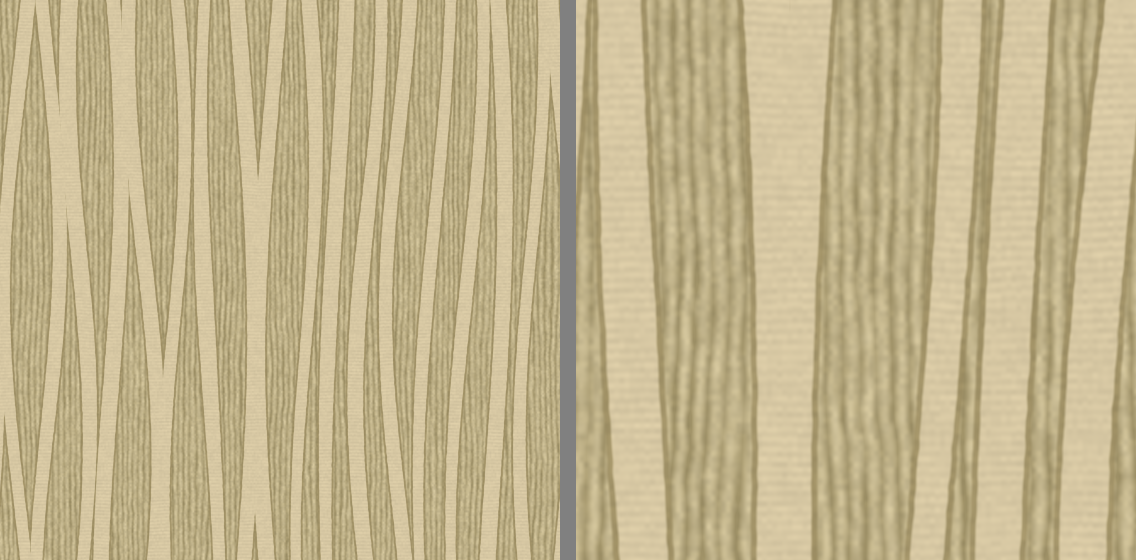
Left: the whole. Right: its middle third, enlarged.
Reproduce this texture procedurally as a three.js fragment shader.

```glsl
// Woven wallpaper: pale upright ribbons that meet and part over corded, striped ground.
varying vec2 vUv;

#define RIBBONS 17.5      // ribbons across the canvas
#define HALF_WIDTH 0.0121 // mean half width of a ribbon
#define SWAY 0.024        // sideways swing of a ribbon
#define CORDS 98.0        // ground cords across the canvas
#define WEAVE 165.0       // weft threads up the canvas
#define SOFT 0.0013       // edge softness
#define GRAIN 0.055       // strength of the fine grain
#define PALE vec3(0.842, 0.782, 0.638)
#define LIGHT vec3(0.812, 0.758, 0.598)
#define DEEP vec3(0.635, 0.582, 0.418)
#define EDGE vec3(0.615, 0.555, 0.385)

const float TAU = 6.2831853;

float hash(vec2 p) {
  vec3 q = fract(vec3(p.xyx) * 0.1031);
  q += dot(q, q.yzx + 33.33);
  return fract((q.x + q.y) * q.z);
}

float noise(vec2 p) {
  vec2 cell = floor(p);
  vec2 f = fract(p);
  f = f * f * (3.0 - 2.0 * f);
  float low = mix(hash(cell), hash(cell + vec2(1.0, 0.0)), f.x);
  float high = mix(hash(cell + vec2(0.0, 1.0)), hash(cell + vec2(1.0, 1.0)), f.x);
  return mix(low, high, f.y);
}

// Signed distance to the union of all ribbons, negative inside.
float ribbonDistance(vec2 p) {
  float d = 1.0;
  for (float i = -2.0; i < RIBBONS + 2.0; i += 1.0) {
    float id = i + 11.0;
    float rate = mix(0.48, 0.80, hash(vec2(id, 3.0)));
    float phase = 0.5 * i + 0.75 * hash(vec2(id, 7.0));
    float swing = SWAY * mix(0.75, 1.25, hash(vec2(id, 13.0)));
    float center = (i + 0.5) / RIBBONS + 0.016 * (hash(vec2(id, 19.0)) - 0.5);
    center += swing * sin(TAU * (rate * p.y + phase));
    float halfWidth = HALF_WIDTH * mix(0.72, 1.28, noise(vec2(id * 5.3, p.y * 2.2)));
    d = min(d, abs(p.x - center) - halfWidth);
  }
  return d;
}

// Upright cords of uneven tone with narrow, slightly wandering grooves.
vec3 cordedGround(vec2 p) {
  float wander = 0.9 * noise(vec2(p.x * 24.0, p.y * 6.0));
  wander += 0.25 * noise(vec2(p.x * 60.0, p.y * 50.0));
  float s = p.x * CORDS + wander;
  float ridge = pow(0.5 - 0.5 * cos(TAU * s), 0.7);
  float depth = mix(0.45, 0.95, noise(vec2(floor(s + 0.5) * 3.7, p.y * 9.0)));
  float wear = noise(vec2(p.x * 250.0, p.y * 60.0)) - 0.5;
  float fleck = noise(p * vec2(240.0, 170.0) + 9.0) - 0.5;
  float tone = 0.82 - depth * (1.0 - ridge) + 0.36 * wear + 0.28 * fleck;
  return mix(DEEP, LIGHT, clamp(tone, -0.1, 1.1));
}

// Smooth pale cloth with faint, broken weft threads.
vec3 ribbonCloth(vec2 p) {
  float bend = 0.5 * noise(p * vec2(30.0, 12.0));
  float weft = sin(TAU * (p.y * WEAVE + bend));
  float strength = 0.006 + 0.018 * noise(p * vec2(45.0, 60.0));
  float blotch = noise(p * vec2(90.0, 140.0)) - 0.5;
  return PALE * (1.0 + strength * weft + 0.024 * blotch);
}

void main() {
  vec2 p = vUv;
  float rough = 0.0009 * (noise(p * vec2(20.0, 130.0)) - 0.5);
  float d = ribbonDistance(p) + rough;

  // Ground, with a dark groove hugging each ribbon.
  vec3 color = cordedGround(p);
  float groove = 1.0 - smoothstep(0.0006, 0.0032, abs(d - 0.0016));
  color = mix(color, EDGE, 0.85 * groove);

  // Ribbons over the ground.
  float ribbon = 1.0 - smoothstep(-SOFT, SOFT, d);
  color = mix(color, ribbonCloth(p), ribbon);

  // Fine grain over everything, calmer on the ribbons.
  float grain = noise(p * vec2(330.0, 300.0) + 40.0) - 0.5;
  color *= 1.0 + GRAIN * mix(1.4, 0.7, ribbon) * grain;

  gl_FragColor = vec4(color, 1.0);
}
```
